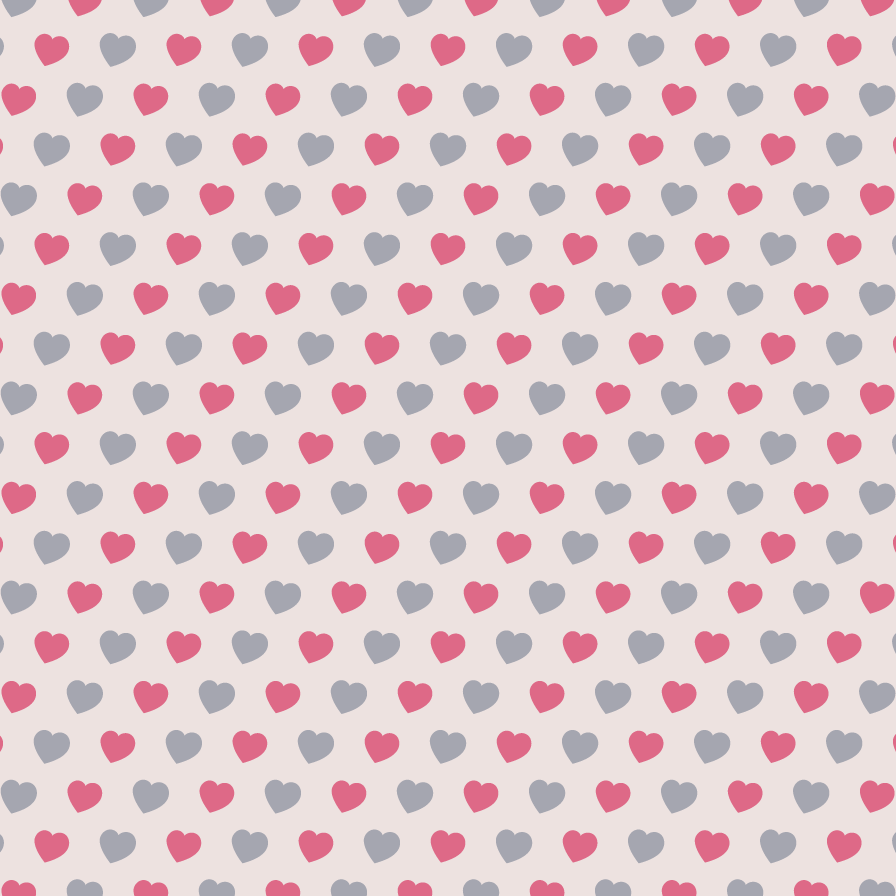
This pattern is drawn by a WebGL 1 fragment shader. Its source:

```glsl
precision highp float;
// Staggered rows of small tilted hearts in rose and grey on a pale ground.
// Each heart is two unequal halves, bounded above and below by power curves;
// edges are smoothed by averaging a grid of samples inside each pixel.

uniform vec2 u_resolution;

const vec3 GROUND = vec3(0.929, 0.886, 0.878);
const vec3 ROSE = vec3(0.871, 0.412, 0.529);
const vec3 GREY = vec3(0.647, 0.651, 0.690);

const float ROWS = 18.0;              // rows over the canvas height
const float COLUMN_PITCH = 0.0737;    // spacing within a row
const float FIRST_COLUMN = 0.0211;    // centre of the first heart in even rows
const float ROSE_SIZE = 0.0340;
const float GREY_SIZE = 0.0356;

const float TILT = 0.279;             // clockwise lean, radians
const vec2 TIP = vec2(-0.2375, -0.5375); // heart tip relative to its centre
const float NOTCH = 0.91;             // height of the cleft above the tip
const float LOBE_CURVE = 0.7;

// Half-heart shape: width, height of widest point, lobe swell, flank exponent
const vec4 LEFT_HALF = vec4(0.533, 0.675, 0.425, 0.58);
const vec4 RIGHT_HALF = vec4(0.61, 0.725, 0.54, 0.50);

const int SAMPLES = 4;                // samples per pixel side

vec2 rotate(vec2 p, float angle) {
    float c = cos(angle);
    float s = sin(angle);
    return vec2(c * p.x - s * p.y, s * p.x + c * p.y);
}

// 1 inside the heart, 0 outside; p is in heart units about its centre
float heart(vec2 p) {
    vec2 q = rotate(p - TIP, TILT);
    vec4 side = q.x < 0.0 ? LEFT_HALF : RIGHT_HALF;
    float t = abs(q.x) / side.x;
    if (t >= 1.0) return 0.0;

    float waist = side.y;
    float lobe = NOTCH - waist + side.z * pow(t, LOBE_CURVE);
    float top = waist + sqrt(1.0 - t) * lobe;
    float bottom = waist * (1.0 - pow(1.0 - t, side.w));
    return step(bottom, q.y) * step(q.y, top);
}

vec3 pattern(vec2 p) {
    // Nearest row and column, odd rows shifted by half a pitch
    float row = floor(p.y * ROWS + 0.5);
    float shift = 0.5 * mod(row, 2.0);
    float across = (p.x - FIRST_COLUMN) / COLUMN_PITCH - shift;
    float column = floor(across + 0.5);
    vec2 local = vec2((across - column) * COLUMN_PITCH, p.y - row / ROWS);

    // Colours alternate along a row and swap every two rows
    float isGrey = mod(column + floor(row * 0.5), 2.0);
    float size = mix(ROSE_SIZE, GREY_SIZE, isGrey);
    return mix(GROUND, mix(ROSE, GREY, isGrey), heart(local / size));
}

void main() {
    float extent = min(u_resolution.x, u_resolution.y);
    vec2 corner = gl_FragCoord.xy - 0.5;
    vec3 sum = vec3(0.0);
    for (int j = 0; j < SAMPLES; j++) {
        for (int i = 0; i < SAMPLES; i++) {
            vec2 offset = (vec2(float(i), float(j)) + 0.5) / float(SAMPLES);
            sum += pattern((corner + offset) / extent);
        }
    }
    gl_FragColor = vec4(sum / float(SAMPLES * SAMPLES), 1.0);
}
```
